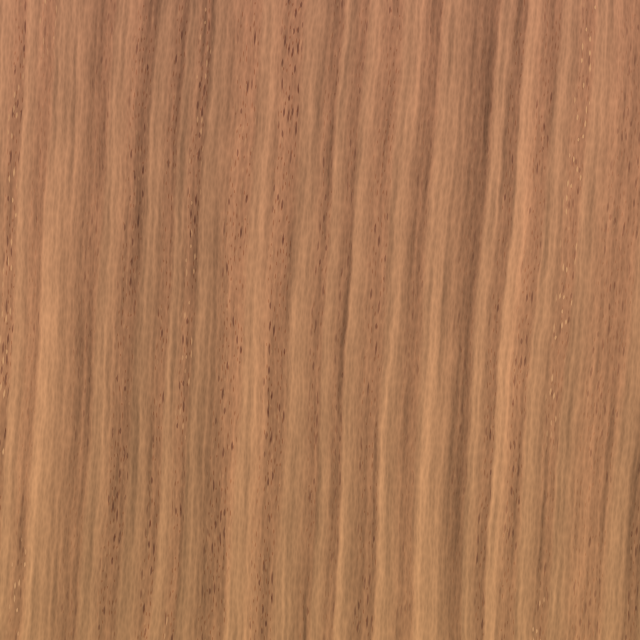
Give the GLSL for this texture, as a WebGL 2 fragment shader.

```glsl
#version 300 es
precision highp float;
// Brown wood veneer: slanted growth rings, fine fibres and short open pores.
uniform vec2 u_resolution;
out vec4 fragColor;

vec3 hash3(vec2 p) {
  vec3 q = vec3(dot(p, vec2(127.1, 311.7)), dot(p, vec2(269.5, 183.3)), dot(p, vec2(419.2, 371.9)));
  return fract(sin(q) * 43758.545);
}

// Layered sines across the grain, drifting slowly along it; deviation near 1.
float streaks(vec2 g) {
  float sum = 0.0, freq = 24.0;
  for (int i = 0; i < 10; i++) {
    float k = float(i);
    float drift = 0.9 * sin(g.y * 2.6 + k * 2.4 + g.x * 9.0) + 0.6 * sin(g.x * freq * 0.37 + k);
    float fade = 0.75 + 0.45 * sin(g.y * 4.1 + k * 1.7 + g.x * 13.0);
    sum += fade * sin(g.x * freq + drift + k * k * 1.9) * (1.0 - 0.04 * k);
    freq *= 1.43;
  }
  return sum * 0.66;
}

// Cellular noise: distance to the nearest jittered point.
float cellular(vec2 p) {
  vec2 id = floor(p), f = fract(p);
  float nearest = 2.0;
  for (int y = -1; y <= 1; y++)
    for (int x = -1; x <= 1; x++) {
      vec2 cell = vec2(x, y);
      nearest = min(nearest, length(cell + hash3(id + cell).xy - f));
    }
  return nearest;
}

// Scattered slim dashes, one at most in each cell of a staggered grid.
float pores(vec2 g, vec2 cells, float share, float seed) {
  vec2 q = g * cells;
  q.y += 17.0 * hash3(vec2(floor(q.x), seed)).x;
  vec3 h = hash3(floor(q) + seed);
  vec2 f = fract(q) - 0.5 - (h.xy - 0.5) * vec2(0.3, 0.2);
  float d = length(f / vec2(0.3, 0.16 + 0.24 * h.x));
  float soft = 0.4 + cells.x / u_resolution.y;
  return smoothstep(0.94 - share, 1.06 - share, h.z) * (1.0 - smoothstep(1.0 - soft, 1.1, d));
}

void main() {
  vec2 p = gl_FragCoord.xy / u_resolution.y;

  // Grain coordinates: leaning to the right with a gentle waver
  vec2 g = p;
  g.x -= 0.062 * p.y + 0.006 * sin(p.y * 4.0 + p.x * 5.0) + 0.0015 * sin(p.y * 15.0 + p.x * 21.0);
  g.x += 0.0006 * sin(p.y * 70.0 + p.x * 60.0);

  // Uneven growth rings, each darkening toward its right edge
  float ring = 17.0 * g.x + 0.25 * sin(g.x * 23.0 + 1.0) + 0.1 * sin(g.x * 51.0) + 0.12 * sin(g.y * 3.0 + g.x * 8.0);
  vec3 ringHash = hash3(vec2(floor(ring), 7.0));
  float r = fract(ring);
  float late = smoothstep(0.1, 0.75, r) * (1.0 - smoothstep(0.82, 1.0, r));
  float dark = late * (0.3 + 0.7 * ringHash.x);

  // Tone: rings, streaks, thin dark lines, fibres, and a broad shade on the left
  float shade = exp(-pow((g.x - 0.22) / 0.1, 2.0));
  float tone = 0.092 + 0.045 * streaks(g) - 0.19 * dark - 0.09 * shade;
  tone -= 0.11 * (1.0 - smoothstep(0.0, 0.4, cellular(g * vec2(52.0, 2.2) + 5.0)));
  tone += 0.13 * (cellular(g * vec2(170.0, 12.0)) - 0.45);
  tone += 0.11 * (cellular(g * vec2(240.0, 75.0) + 31.0) - 0.45);
  tone -= 0.03 * smoothstep(0.8, 1.05, p.x);

  // Yellower at the bottom, rosier at the top and in the late wood
  vec3 wood = mix(vec3(0.658, 0.484, 0.332), vec3(0.668, 0.476, 0.356), p.y);
  wood *= 1.0 + tone;
  wood *= mix(vec3(1.0), vec3(1.015, 0.985, 0.985), late);

  // Pores gather in strings along the late wood
  float cluster = 0.5 + 0.5 * sin(g.y * 9.0 + ringHash.z * 40.0 + 2.0 * sin(g.y * 5.0));
  float porous = smoothstep(0.35, 0.8, late) * (0.3 + 0.7 * ringHash.y);
  float fine = pores(g, vec2(210.0, 58.0), 0.45, 3.0);
  float coarse = pores(g, vec2(150.0, 30.0), 0.1 + 0.3 * cluster, 11.0);
  wood *= 1.0 - vec3(0.1, 0.16, 0.19) * fine * porous;
  wood *= 1.0 - vec3(0.25, 0.3, 0.28) * coarse * porous;

  // Pale flecks in a few rings, and a faint scatter beside the pores
  float pale = smoothstep(0.55, 0.8, ringHash.z) * smoothstep(0.4, 0.9, cluster) * smoothstep(0.3, 0.7, late);
  float flecks = pores(g + 0.37, vec2(160.0, 46.0), 0.36, 23.0);
  wood = mix(wood, vec3(0.84, 0.64, 0.45), flecks * (0.6 * pale + 0.18 * porous));

  fragColor = vec4(clamp(wood, 0.0, 1.0), 1.0);
}
```
